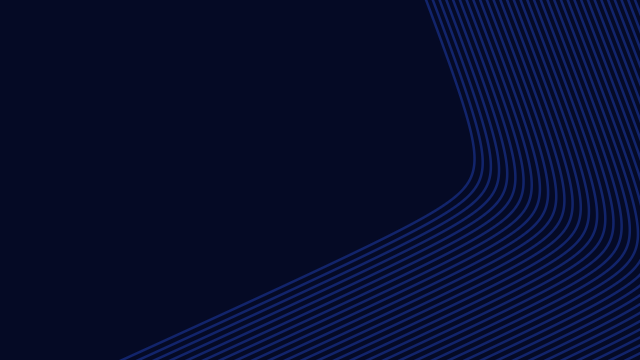
Give the GLSL for this background, as a Shadertoy shader.

```glsl
// Thin blue lines sweeping around a bend on a dark navy ground.
// Each line is one hyperbola, slid along a slanted axis in equal steps;
// the implicit field divided by its gradient gives an even stroke width.

#define GROUND_COLOR vec3(0.018, 0.038, 0.145)
#define LINE_COLOR   vec3(0.070, 0.142, 0.420)
#define LINE_WIDTH   0.0070   // all lengths are in canvas heights
#define LINE_STEP    0.0227   // horizontal shift from line to line
#define SHIFT_SLOPE  0.459    // downward shift per unit of rightward shift
#define BEND_CENTER  vec2(1.4005, -0.1157)
#define BEND_RADIUS  0.1134
#define ARM_TILT     -0.31    // mean slope of the two arms
#define ARM_SPREAD   0.79     // half the difference of their slopes

// Returns the horizontal offset from the first curve and its gradient.
vec3 bendField(vec2 p) {
    float across = p.y - SHIFT_SLOPE * p.x - BEND_CENTER.y;
    float rounded = length(vec2(across, BEND_RADIUS));
    float curveX = BEND_CENTER.x + ARM_TILT * across - ARM_SPREAD * rounded;
    float slope = ARM_TILT - ARM_SPREAD * across / rounded;
    return vec3(p.x - curveX, 1.0 + slope * SHIFT_SLOPE, -slope);
}

// Distance to the nearest line; no lines lie left of the first one.
float lineDistance(vec2 p) {
    vec3 field = bendField(p);
    float index = max(floor(field.x / LINE_STEP + 0.5), 0.0);
    return abs(field.x - index * LINE_STEP) / length(field.yz);
}

void mainImage(out vec4 fragColor, in vec2 fragCoord) {
    // Canvas coordinates measured from the top edge downward
    vec2 p = fragCoord / iResolution.y;
    p.y = 1.0 - p.y;

    // Stroke coverage, softened over one pixel
    float pixel = 1.0 / iResolution.y;
    float stroke = clamp((0.5 * LINE_WIDTH - lineDistance(p)) / pixel + 0.5, 0.0, 1.0);

    fragColor = vec4(mix(GROUND_COLOR, LINE_COLOR, stroke), 1.0);
}
```
